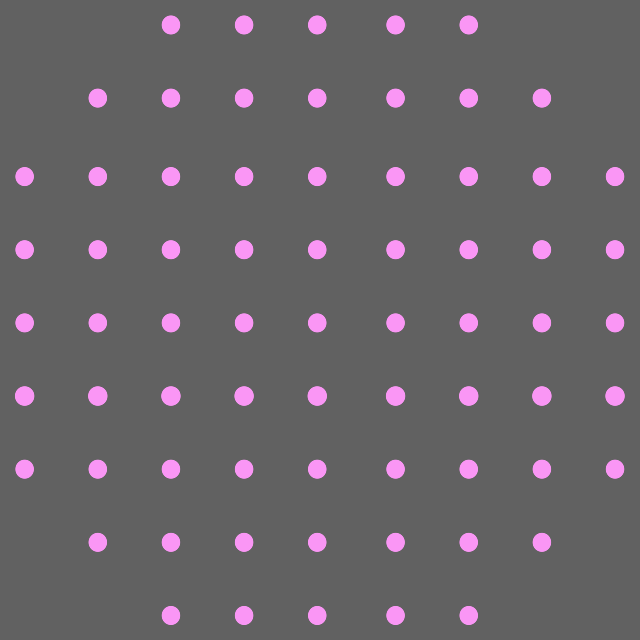
Reproduce this pattern procedurally as a WebGL 1 fragment shader.

```glsl
precision highp float;

uniform vec2 u_resolution;

const vec3 GREY = vec3(0.38);
const vec3 PINK = vec3(0.98, 0.59, 0.96);

const vec2 FIRST_DOT = vec2(0.0385, 0.0383);
const float PITCH = 0.1143;
const vec2 SEAM = vec2(0.557, 0.785);    // where the grid steps apart
const vec2 SEAM_GAP = vec2(0.0081, 0.0083);
const vec2 DOT_RADII = vec2(0.0145, 0.0149);
const vec2 WIDE_RADII = vec2(0.0152, 0.0153);
const float WIDE_ROW = 3.0;
const float HALF_COUNT = 4.0;
const float CORNER_CUT = 6.0;            // largest Manhattan distance kept

// Approximate signed distance to an ellipse that is nearly round
float ellipseDistance(vec2 p, vec2 radii) {
  return (length(p / radii) - 1.0) * min(radii.x, radii.y);
}

// Dots on a regular grid, trimmed to an octagon
float dotGrid(vec2 uv, float pixel) {
  vec2 p = uv - FIRST_DOT - SEAM_GAP * step(SEAM, uv);
  vec2 cell = floor(p / PITCH + 0.5);
  vec2 fromCentre = abs(cell - HALF_COUNT);

  float inside = step(max(fromCentre.x, fromCentre.y), HALF_COUNT + 0.5)
               * step(fromCentre.x + fromCentre.y, CORNER_CUT + 0.5);
  float wide = 1.0 - step(0.5, abs(cell.y - WIDE_ROW));
  vec2 radii = mix(DOT_RADII, WIDE_RADII, wide);

  float d = ellipseDistance(p - cell * PITCH, radii);
  return inside * (1.0 - smoothstep(-0.5 * pixel, 0.5 * pixel, d));
}

void main() {
  vec2 uv = gl_FragCoord.xy / u_resolution;
  float pixel = 1.0 / min(u_resolution.x, u_resolution.y);
  gl_FragColor = vec4(mix(GREY, PINK, dotGrid(uv, pixel)), 1.0);
}
```
